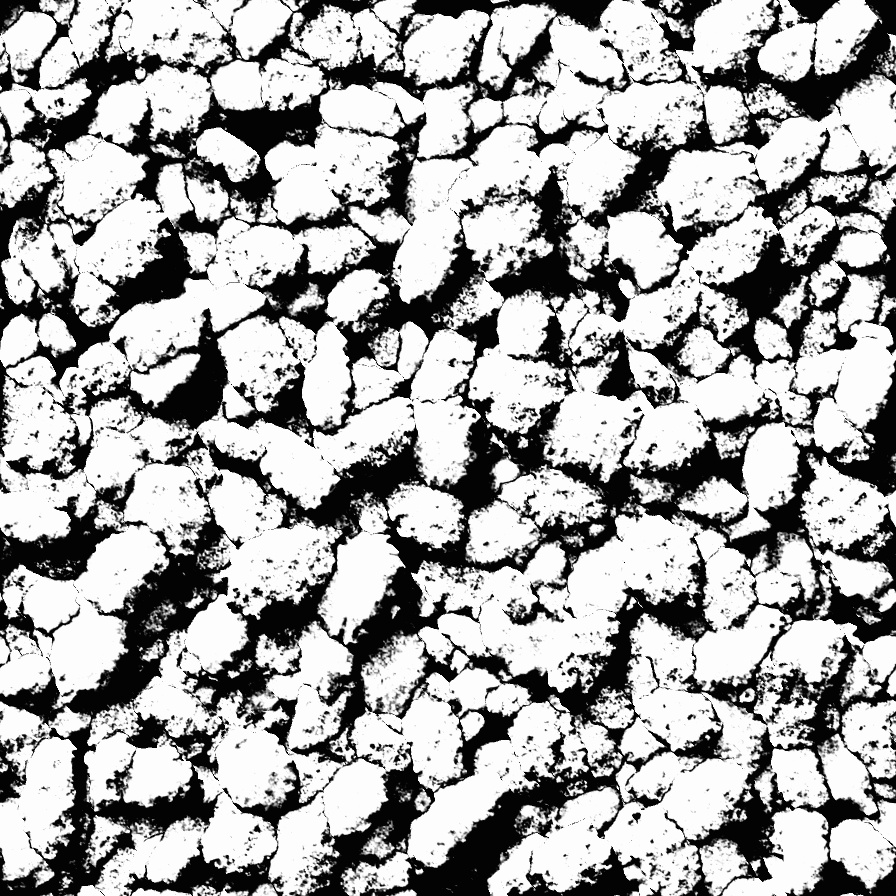
This texture is drawn by a Shadertoy shader. Its source:

```glsl
// Draws a bed of rough pebbles in hard light from the upper left, nearly black and white.
// Two wrapped layers of jittered, lumpy domes form a height field; a short march
// toward the light gives shade and cast shadow, and fine grain breaks up the tone.

const float BIG_COUNT = 13.0;     // large stones across the canvas
const float SMALL_COUNT = 20.0;   // filler stones across the canvas
const float SMALL_LIFT = -0.10;   // filler lies lower
const float GROUND = -0.40;
const float JITTER = 0.70;
const float DOME = 1.05;          // stone thickness
const float STACKING = 0.65;      // spread of the resting heights
const float BLOCKINESS = 2.3;     // 2 is an ellipse, more is squarer
const float LUMPS = 0.34;
const float LIGHT_SLOPE = 0.86;   // tangent of the light's elevation
const vec2 LIGHT_DIR = vec2(-0.54, 0.84);
const float GRAIN = 1.15;
const float CREVICE = 0.7;
const vec2 TONE_RANGE = vec2(-0.17, 0.40);
const vec3 SHADOW_COLOR = vec3(0.012);
const vec3 LIT_COLOR = vec3(0.992);

struct Surface {
    float height;
    float below;    // height of the next stone underneath
    vec2 grainPos;  // coordinates fixed to the stone
    float rough;    // negative on bare ground
};

vec4 hash4(vec2 p) {
    vec4 q = fract(p.xyxy * vec4(0.1031, 0.1030, 0.0973, 0.1099));
    q += dot(q, q.wzxy + 33.33);
    return fract((q.xxyz + q.yzzw) * q.zywx);
}

float hash1(vec2 p) {
    vec3 q = fract(p.xyx * 0.1031);
    q += dot(q, q.yzx + 33.33);
    return fract((q.x + q.y) * q.z);
}

float noise(vec2 p) {
    vec2 i = floor(p), f = fract(p);
    f = f * f * (3.0 - 2.0 * f);
    vec2 k = vec2(0.0, 1.0);
    return mix(mix(hash1(i), hash1(i + k.yx), f.x),
               mix(hash1(i + k.xy), hash1(i + k.yy), f.x), f.y);
}

// Adds one wrapped layer of stones; lengths are in large cells
void addStones(vec2 uv, float count, float lift, inout Surface top) {
    float size = BIG_COUNT / count;
    vec2 cell = floor(uv * count);
    for (int y = -1; y <= 1; y++)
    for (int x = -1; x <= 1; x++) {
        vec2 id = cell + vec2(x, y);
        vec2 key = mod(id, count) + count * 7.0;
        vec4 place = hash4(key);
        vec4 form = hash4(key + 171.0);

        // Local frame and outline
        vec2 q = (uv * count - id - 0.5 - JITTER * (place.xy - 0.5)) * size;
        float angle = place.z * 6.2832;
        float c = cos(angle), s = sin(angle);
        q = mat2(c, -s, s, c) * q;
        float halfLength = size * mix(0.48, 0.88, place.w);
        vec2 radii = halfLength * vec2(1.0, mix(0.48, 0.80, form.x));
        vec2 e = pow(abs(q) / radii + 1e-4, vec2(BLOCKINESS));
        float d = pow(e.x + e.y, 1.0 / BLOCKINESS);
        if (d > 1.25) continue;
        vec2 seedPos = q + form.zw * 40.0;
        d += LUMPS * (noise(seedPos * 3.2 / size) - 0.5);
        d = max(d + 0.12 * (noise(seedPos * 11.0) - 0.5), 0.0);
        if (d >= 1.0) continue;

        // Tilted dome, keeping the two highest
        float h = lift + STACKING * size * form.y + radii.y * DOME * sqrt(1.0 - d * d * d);
        h += 0.4 * dot(q, form.zw - 0.5);
        if (h > top.height) {
            top = Surface(h, top.height, seedPos, form.w);
        } else {
            top.below = max(top.below, h);
        }
    }
}

Surface surfaceAt(vec2 uv) {
    Surface top = Surface(GROUND, GROUND - 1.0, vec2(0.0), -1.0);
    addStones(uv, BIG_COUNT, 0.0, top);
    addStones(uv, SMALL_COUNT, SMALL_LIFT, top);
    if (top.rough >= 0.0) {
        float bumps = 0.10 * (noise(top.grainPos * 6.0) - 0.5)
                    + 0.035 * (noise(top.grainPos * 17.0) - 0.5);
        top.height += bumps * mix(0.4, 1.6, top.rough);
    }
    return top;
}

float toneAt(vec2 uv) {
    Surface here = surfaceAt(uv);
    if (here.rough < 0.0) return 0.0;

    // Clearance of the light ray above the height field
    float light = 2.0;
    float t = 0.05;
    for (int i = 0; i < 5; i++) {
        float rise = surfaceAt(uv + LIGHT_DIR * t / BIG_COUNT).height - here.height;
        light = min(light, LIGHT_SLOPE - rise / t);
        t *= 1.85;
    }

    // Dark seams between touching stones, then speckle
    light -= CREVICE * (1.0 - smoothstep(0.0, 0.14, here.height - here.below));
    float grain = 0.4 * noise(here.grainPos * 19.0) + 0.6 * noise(here.grainPos * 37.0) - 0.5;
    light += GRAIN * grain * mix(0.7, 1.4, here.rough);
    return smoothstep(TONE_RANGE.x, TONE_RANGE.y, light);
}

void mainImage(out vec4 fragColor, in vec2 fragCoord) {
    // Two diagonal samples soften the outlines
    vec2 offset = vec2(0.25, -0.25);
    float tone = 0.5 * (toneAt((fragCoord + offset) / iResolution.xy)
                      + toneAt((fragCoord - offset) / iResolution.xy));
    fragColor = vec4(mix(SHADOW_COLOR, LIT_COLOR, tone), 1.0);
}
```
